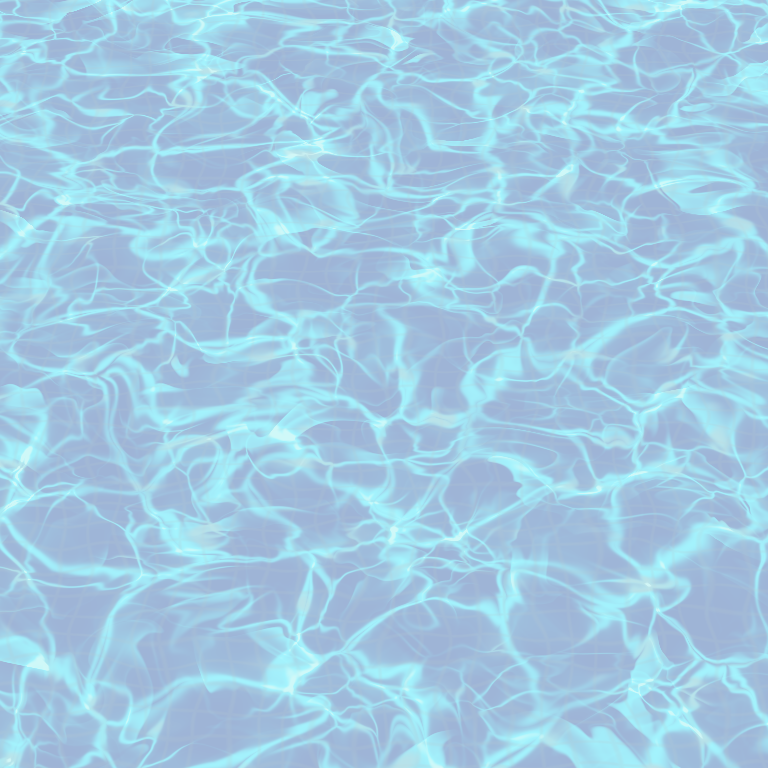
Reproduce this texture procedurally as a Shadertoy shader.

```glsl
// Sunlit pool water: a net of bright caustic lines over pale blue, seen at a slant.
// Bent Voronoi borders, split into strands, form the net; one-sided folds of gradient
// noise add the bright sheets and filaments, over a faint wavy tile grid.

const vec3 DEEP_BLUE = vec3(0.618, 0.704, 0.840);
const vec3 AQUA = vec3(0.640, 0.965, 1.0);
const vec3 PALE_GLINT = vec3(0.83, 0.975, 0.97);
const vec3 WARM_SHEEN = vec3(0.76, 0.87, 0.89);
const vec3 GROUT = vec3(0.71, 0.79, 0.82);

vec2 hash2(vec2 p) {
    vec3 h = fract(p.xyx * vec3(0.1031, 0.1030, 0.0973));
    h += dot(h, h.yzx + 33.33);
    return fract((h.xx + h.yz) * h.zy);
}

float cornerSlope(vec2 cell, vec2 offset) {
    float angle = 6.28318 * hash2(cell + 71.0).x;
    return dot(vec2(cos(angle), sin(angle)), offset);
}

// Gradient noise, about -0.7 to 0.7
float gradientNoise(vec2 p) {
    vec2 i = floor(p), f = fract(p);
    vec2 u = f * f * f * (f * (f * 6.0 - 15.0) + 10.0);
    vec2 e = vec2(1.0, 0.0);
    float low = mix(cornerSlope(i, f), cornerSlope(i + e, f - e), u.x);
    float high = mix(cornerSlope(i + e.yx, f - e.yx), cornerSlope(i + e.xx, f - e.xx), u.x);
    return mix(low, high, u.y);
}

vec2 warp(vec2 p, float scale, float amount) {
    vec2 s = p * scale;
    return p + amount * vec2(gradientNoise(s + 5.3), gradientNoise(s + 41.7));
}

// Distance to the nearest Voronoi border
float borderDistance(vec2 p) {
    vec2 cell = floor(p), f = fract(p);
    vec2 nearest = vec2(0.0);
    float best = 8.0;
    for (int k = 0; k < 9; k++) {
        vec2 g = vec2(k % 3 - 1, k / 3 - 1);
        vec2 r = g + 0.1 + 0.8 * hash2(cell + g) - f;
        if (dot(r, r) < best) {
            best = dot(r, r);
            nearest = r;
        }
    }
    float border = 8.0;
    for (int k = 0; k < 25; k++) {
        vec2 g = vec2(k % 5 - 2, k / 5 - 2);
        vec2 r = g + 0.1 + 0.8 * hash2(cell + g) - f;
        vec2 d = r - nearest;
        if (dot(d, d) > 0.0001) border = min(border, dot(0.5 * (nearest + r), normalize(d)));
    }
    return border;
}

// Bright core with a weak halo
float lightLine(float d, float width) {
    return exp(-d * d / (width * width)) + 0.16 * exp(-abs(d) / (3.0 * width));
}

// Sharp on one side, fading out on the other
float lightFold(float n, float edge, float fade) {
    return smoothstep(-edge, edge, n) * exp(-max(n, 0.0) / fade);
}

float mask(vec2 p, float low, float high) {
    return smoothstep(low, high, gradientNoise(p));
}

// Summed light of all caustic layers
float causticLight(vec2 p) {
    vec2 bent = warp(warp(warp(p, 0.8, 0.7), 2.4, 0.2), 5.5, 0.07);
    vec2 fine = warp(warp(warp(p + 23.0, 1.1, 0.6), 2.9, 0.22), 6.0, 0.07);

    float broadWidth = 0.036 + 0.018 * gradientNoise(p * 1.9 + 9.0);
    float strandGap = 0.22 * max(gradientNoise(p * 0.9 + 55.0), 0.0);
    float broadNet = lightLine(borderDistance(bent) - strandGap, broadWidth);
    float fineNet = lightLine(borderDistance(fine * vec2(1.45, 1.6)), 0.038);
    float smallNet = lightLine(borderDistance(bent.yx * vec2(2.6, 2.2) + 7.0), 0.055);

    float sheet = lightFold(gradientNoise(fine * vec2(1.3, 2.1) + 3.0) - 0.12, 0.035, 0.28);
    float filament = lightFold(gradientNoise(bent * vec2(1.8, 2.3) + 60.0), 0.05, 0.07);

    float light = broadNet * mix(0.45, 1.2, mask(p * 1.3 + 31.0, -0.35, 0.25));
    light += fineNet * mix(0.1, 0.9, mask(p * 1.1 + 13.0, -0.2, 0.3));
    light += smallNet * mix(0.02, 0.6, mask(p * 1.0 + 29.0, 0.0, 0.4));
    light += sheet * mix(0.1, 1.2, mask(p * 1.2 + 47.0, 0.0, 0.35));
    light += filament * mix(0.06, 0.7, mask(p * 1.1 + 83.0, -0.1, 0.35));
    return light;
}

// Thin grout lines of the pool floor
float tileGrid(vec2 p, float spacing) {
    vec2 d = abs(fract(p / spacing) - 0.5);
    return smoothstep(0.38, 0.49, max(d.x, d.y));
}

void mainImage(out vec4 fragColor, in vec2 fragCoord) {
    vec2 uv = fragCoord / iResolution.xy;

    // Slanted view: features shrink and flatten towards the top
    vec2 water = vec2((uv.x - 0.5) * (1.0 + 0.25 * uv.y), uv.y * (1.0 + 0.6 * uv.y));
    vec2 p = water * vec2(5.8, 6.4) + 12.0;

    float light = causticLight(p);
    float haze = 0.01 + 0.2 * gradientNoise(warp(p, 1.0, 0.6) * 1.7 + 19.0);
    float level = 1.0 - exp(-1.7 * pow(max(light + haze, 0.0), 1.3));

    vec3 color = mix(DEEP_BLUE, AQUA, level);
    color = mix(color, GROUT, 0.2 * tileGrid(warp(p, 1.6, 0.2), 0.24));
    color = mix(color, WARM_SHEEN, 0.8 * level * mask(p * vec2(2.6, 3.6) + 5.0, 0.25, 0.5));
    color = mix(color, PALE_GLINT, 0.9 * smoothstep(1.4, 2.2, light));
    fragColor = vec4(color, 1.0);
}
```
